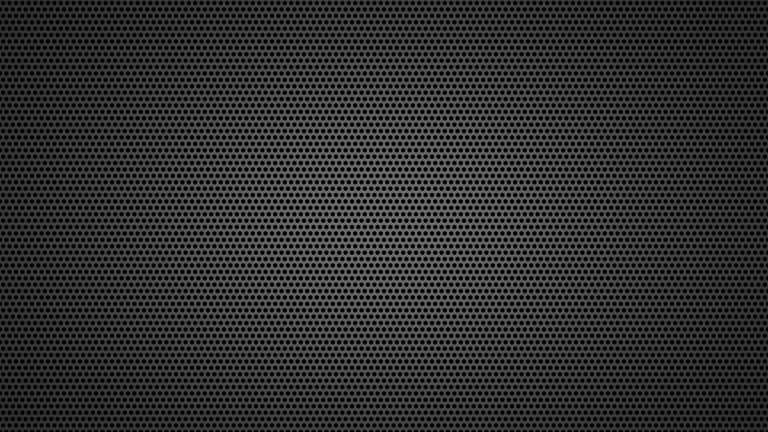
Reproduce this pattern procedurally as a Shadertoy shader.

```glsl
// Dark perforated steel sheet: staggered round holes under a soft central light.

const float ROWS = 67.5;          // hole rows over the canvas height
const float COLUMNS = 120.0;      // holes across one row
const float ASPECT = 16.0 / 9.0;  // proportions the counts refer to
const float HOLE_RADIUS = 0.36;   // in units of the column pitch
const float RIM_WIDTH = 0.10;
const float WALL_SHIFT = 0.07;    // offset of the deep part inside a hole
const float STEEL_CENTER = 0.42;
const float STEEL_EDGE = 0.16;
const float HOLE_DEEP = 0.015;
const float HOLE_WALL = 0.12;
const float RIM_GAIN = 0.20;
const float GRAIN_GAIN = 0.03;
const int SAMPLES = 4;            // antialiasing grid per axis

vec2 hashGradient(vec2 cell) {
    float n = fract(sin(dot(cell, vec2(127.1, 311.7))) * 43758.5);
    return vec2(cos(6.2832 * n), sin(6.2832 * n));
}

float gradientNoise(vec2 p) {
    vec2 i = floor(p);
    vec2 f = fract(p);
    vec2 u = f * f * f * (f * (f * 6.0 - 15.0) + 10.0);
    float a = dot(hashGradient(i), f);
    float b = dot(hashGradient(i + vec2(1, 0)), f - vec2(1, 0));
    float c = dot(hashGradient(i + vec2(0, 1)), f - vec2(0, 1));
    float d = dot(hashGradient(i + vec2(1, 1)), f - vec2(1, 1));
    return mix(mix(a, b, u.x), mix(c, d, u.x), u.y);
}

// Offset from the nearest hole centre, in column pitches; rows start at the top.
vec2 holeOffset(vec2 p) {
    float pitch = ASPECT / COLUMNS;
    float depth = (1.0 - p.y) * ROWS;
    float stagger = 0.5 * mod(floor(depth), 2.0);
    float x = fract(p.x / pitch + stagger) - 0.5;
    float y = (0.5 - fract(depth)) / (ROWS * pitch);
    return vec2(x, y);
}

// Elliptical light falling off toward the corners.
float steelLight(vec2 p) {
    vec2 q = (p - vec2(0.5 * ASPECT, 0.5)) / vec2(0.5 * ASPECT, 0.62);
    return mix(STEEL_EDGE, STEEL_CENTER, exp(-1.5 * dot(q, q)));
}

float sheet(vec2 p, float blur) {
    vec2 offset = holeOffset(p);
    float edge = length(offset) - HOLE_RADIUS;
    float light = steelLight(p);

    // Face with a rim that catches light along its lower side
    float rim = 1.0 - smoothstep(0.0, RIM_WIDTH, edge);
    float facing = 0.5 - 0.5 * offset.y / max(length(offset), 0.001);
    float steel = light * (1.0 + RIM_GAIN * rim * (2.0 * facing - 0.5));
    steel *= 1.0 + GRAIN_GAIN * gradientNoise(p * 90.0);

    // Hole with a faint wall below its deep part
    float deepEdge = length(offset - vec2(0.0, WALL_SHIFT)) - HOLE_RADIUS + 0.04;
    float wall = smoothstep(-0.04, 0.04, deepEdge);
    float hole = mix(HOLE_DEEP, HOLE_WALL * light / STEEL_CENTER, wall);

    return mix(hole, steel, smoothstep(-blur, blur, edge));
}

void mainImage(out vec4 fragColor, in vec2 fragCoord) {
    float blur = 0.1 * COLUMNS / (ASPECT * iResolution.y);
    float value = 0.0;
    for (int j = 0; j < SAMPLES; j++) {
        for (int i = 0; i < SAMPLES; i++) {
            vec2 jitter = (vec2(i, j) + 0.5) / float(SAMPLES) - 0.5;
            value += sheet((fragCoord + jitter) / iResolution.y, blur);
        }
    }
    value /= float(SAMPLES * SAMPLES);
    fragColor = vec4(vec3(value), 1.0);
}
```
